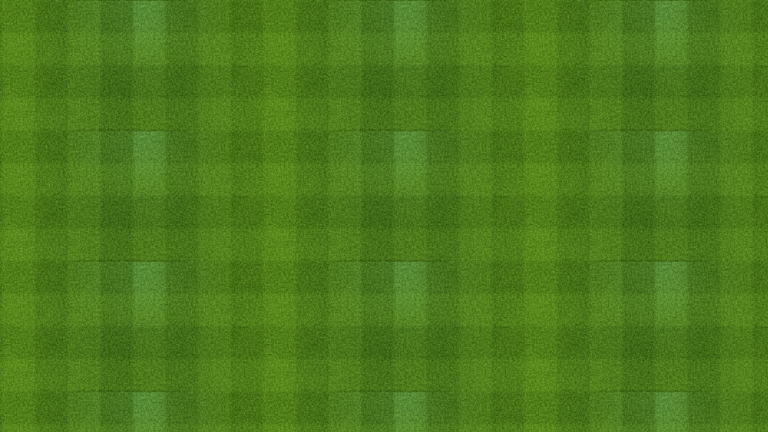
Reproduce this texture procedurally as a Shadertoy shader.

```glsl
// Mown turf: a 2:1 grass tile repeated about three times each way, with eight
// columns and four rows of alternating mowing stripes, a pale sheen below each
// seam, a shaded patch above it, and wrapped gradient noise for the blades.

const float TAU = 6.2831853;

// Unit gradient at a lattice corner, wrapped to the tile.
vec2 cornerGradient(vec2 corner, vec2 period) {
    uvec2 c = uvec2(floor(mod(corner + 0.5, period)));
    uint h = c.x * 1597u + c.y * 51749u + uint(period.x) * 9277u;
    h = (h ^ (h >> 15u)) * 277803737u;
    h = (h ^ (h >> 16u)) * 73939u;
    h ^= h >> 15u;
    float angle = float(h & 65535u) / 65536.0 * TAU;
    return vec2(cos(angle), sin(angle));
}

// Gradient noise that repeats once per tile.
float tileNoise(vec2 tile, vec2 period) {
    vec2 p = tile * period;
    vec2 i = floor(p), f = p - i;
    vec2 w = f * f * f * (f * (f * 6.0 - 15.0) + 10.0);
    vec2 e = vec2(1.0, 0.0);
    float a = dot(cornerGradient(i, period), f);
    float b = dot(cornerGradient(i + e.xy, period), f - e.xy);
    float c = dot(cornerGradient(i + e.yx, period), f - e.yx);
    float d = dot(cornerGradient(i + e.xx, period), f - e.xx);
    return mix(mix(a, b, w.x), mix(c, d, w.x), w.y);
}

// Soft-edged alternation between +1 and -1, one step per unit.
float stripe(float x) {
    return clamp(sin(x * TAU * 0.5) * 6.0, -1.0, 1.0);
}

// Soft elliptical patch.
float patchGlow(vec2 p, vec2 center, vec2 size) {
    vec2 d = (p - center) / size;
    return exp(-dot(d, d));
}

void mainImage(out vec4 fragColor, in vec2 fragCoord) {
    // Tile coordinates, counted from the top left
    vec2 uv = fragCoord / iResolution.y;
    vec2 tile = fract(vec2(uv.x, 1.0 - uv.y) / vec2(0.604, 0.302));
    float pixel = 1.0 / (0.302 * iResolution.y);

    // Mowing stripes with slightly ragged edges
    vec2 ragged = tile + 0.004 * vec2(tileNoise(tile, vec2(60.0, 30.0)),
                                      tileNoise(tile, vec2(58.0, 29.0)));
    float column = stripe(ragged.x * 8.0 - 0.08);
    float row = -stripe(ragged.y * 4.0);
    vec3 color = vec3(0.295, 0.47, 0.107);
    color += vec3(0.016, 0.019, 0.005) * column;
    color += vec3(0.015, 0.018, 0.006) * row;

    // Warm light around the left edge of the tile
    float warm = pow(0.5 + 0.5 * cos(TAU * (tile.x - 0.04)), 3.0);
    color += vec3(0.022, 0.026, -0.008) * warm;

    // Pale sheen cut off by the seam, and shade in the lower half
    float sheen = patchGlow(tile, vec2(0.54, 0.0), vec2(0.17, 0.42));
    sheen *= (0.7 + 0.3 * column) * smoothstep(0.0, 1.5 * pixel, tile.y);
    color += vec3(0.055, 0.085, 0.11) * sheen;
    float shade = patchGlow(tile, vec2(0.53, 0.8), vec2(0.2, 0.28));
    color -= vec3(0.022, 0.026, 0.01) * shade;

    // Broad mottling and fine blades
    float mottle = tileNoise(tile, vec2(14.0, 7.0)) + tileNoise(tile, vec2(36.0, 18.0));
    color += vec3(0.016, 0.017, 0.008) * mottle;
    float blades = 0.75 * tileNoise(tile, vec2(104.0, 52.0))
                 + 0.75 * tileNoise(tile, vec2(182.0, 91.0));
    color += vec3(0.115, 0.13, 0.07) * blades;

    // Thin broken line along the middle of the horizontal seam
    float seamDistance = min(tile.y, 1.0 - tile.y);
    float seam = 1.0 - smoothstep(0.003, 0.004 + pixel, seamDistance);
    seam *= smoothstep(0.24, 0.32, tile.x) * (1.0 - smoothstep(0.66, 0.76, tile.x));
    seam *= clamp(0.6 + tileNoise(tile, vec2(48.0, 24.0)), 0.0, 1.0);
    color -= vec3(0.06, 0.085, 0.035) * seam;

    fragColor = vec4(clamp(color, 0.0, 1.0), 1.0);
}
```
